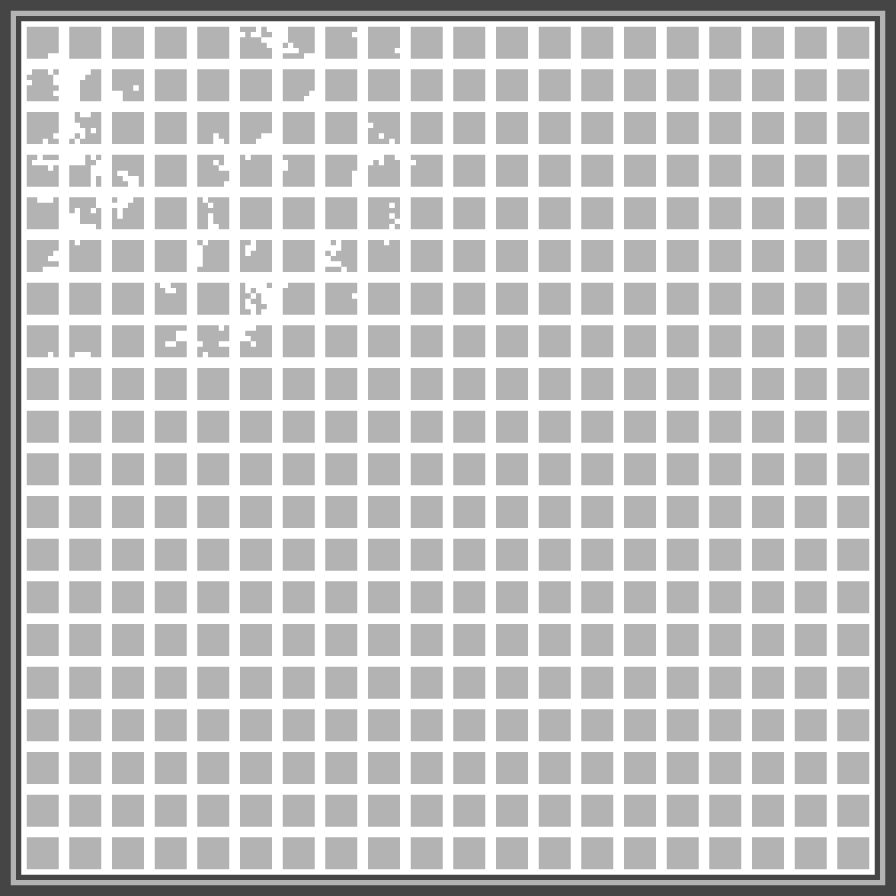
Give the GLSL for this pattern, as a three.js fragment shader.

```glsl
#define TILES 20.0
#define PITCH 8.0
#define TILE_SIZE 6.0
#define FRAME 4.0
#define CRACK_SCALE 7.0
#define CRACK_WIDTH 0.065
#define WEAR_CENTER vec2(0.18, 0.82)
#define WEAR_RADIUS vec2(0.29, 0.24)
#define DARK vec3(0.27)
#define GRAY vec3(0.702)
#define WHITE vec3(1.0)
#define SAMPLES 4

varying vec2 vUv;

const float UNITS = TILES * PITCH + 2.0 * FRAME;

float hash(vec2 p) {
  vec3 q = fract(p.xyx * 0.1031);
  q += dot(q, q.yzx + 33.33);
  return fract((q.x + q.y) * q.z);
}

float valueNoise(vec2 p) {
  vec2 i = floor(p);
  vec2 f = fract(p);
  f = f * f * (3.0 - 2.0 * f);
  return mix(mix(hash(i), hash(i + vec2(1.0, 0.0)), f.x),
             mix(hash(i + vec2(0.0, 1.0)), hash(i + 1.0), f.x), f.y);
}

// Broken, blocky cracks that bite mostly into tile edges.
bool isChipped(vec2 p, vec2 local) {
  vec2 block = floor(p) + 0.5;
  float spread = length((block / UNITS - WEAR_CENTER) / WEAR_RADIUS);
  if (spread > 1.05) return false;

  float fade = 1.0 - smoothstep(0.7, 1.05, spread);
  vec2 cell = floor(local);
  vec2 inset = min(cell, TILE_SIZE - 1.0 - cell);
  float depth = min(inset.x, inset.y);

  float field = valueNoise(block / CRACK_SCALE + 17.0);
  field += 0.12 * (hash(block) - 0.5);
  float breaks = valueNoise(block / (CRACK_SCALE * 0.8) + 61.0);
  float width = CRACK_WIDTH * sqrt(fade) * (1.0 - 0.3 * depth);
  return abs(field - 0.5) < width && breaks > 0.4;
}

vec3 patternColor(vec2 uv) {
  vec2 p = uv * UNITS;

  // Dark frame with a thin gray inlay.
  vec2 border = min(p, UNITS - p);
  float edge = min(border.x, border.y);
  if (edge < FRAME) {
    bool inlay = edge > FRAME * 0.5 && edge < FRAME * 0.75;
    return inlay ? GRAY : DARK;
  }

  // Square tiles centered in their white cells.
  vec2 local = mod(p - FRAME, PITCH) - 0.5 * (PITCH - TILE_SIZE);
  bool inTile = min(local.x, local.y) > 0.0 && max(local.x, local.y) < TILE_SIZE;
  return inTile && !isChipped(p, local) ? GRAY : WHITE;
}

void main() {
  // Average a grid of samples to smooth every edge.
  vec2 footprint = fwidth(vUv);
  vec3 color = vec3(0.0);
  for (int y = 0; y < SAMPLES; y++) {
    for (int x = 0; x < SAMPLES; x++) {
      vec2 offset = (vec2(x, y) + 0.5) / float(SAMPLES) - 0.5;
      color += patternColor(vUv + offset * footprint);
    }
  }
  gl_FragColor = vec4(color / float(SAMPLES * SAMPLES), 1.0);
}
```
